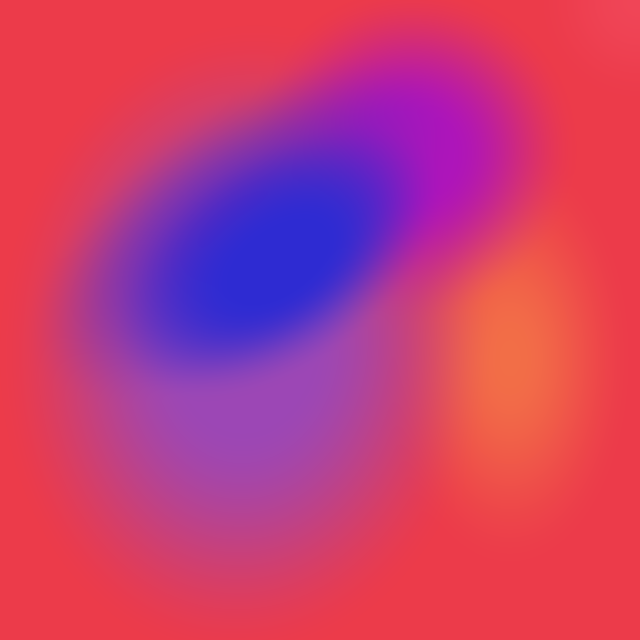
This background is drawn by a WebGL 1 fragment shader. Its source:

```glsl
precision highp float;

uniform vec2 u_resolution;

// Soft tilted ellipse: coverage is one half at the given radii
float softBlob(vec2 p, vec2 center, vec2 radii, float angle, float softness) {
    vec2 offset = p - center;
    float c = cos(angle);
    float s = sin(angle);
    vec2 local = vec2(c * offset.x + s * offset.y, c * offset.y - s * offset.x);
    return 1.0 - smoothstep(1.0 - softness, 1.0 + softness, length(local / radii));
}

void main() {
    vec2 uv = gl_FragCoord.xy / u_resolution;

    // Red ground with a faint pink corner
    vec3 color = vec3(0.925, 0.23, 0.29);
    color = mix(color, vec3(0.94, 0.27, 0.34), softBlob(uv, vec2(1.0), vec2(0.09), 0.0, 0.9));

    // Warm glow on the right
    vec3 orange = vec3(0.95, 0.43, 0.28);
    color = mix(color, orange, softBlob(uv, vec2(0.797, 0.44), vec2(0.105, 0.18), 0.0, 0.9));

    // Broad violet body
    vec3 violet = vec3(0.61, 0.28, 0.71);
    color = mix(color, violet, softBlob(uv, vec2(0.384, 0.466), vec2(0.247, 0.319), -0.08, 0.6));

    // Magenta lobe at the upper right
    vec3 magenta = vec3(0.68, 0.08, 0.73);
    color = mix(color, magenta, softBlob(uv, vec2(0.638, 0.757), vec2(0.169, 0.163), 0.6, 0.62));

    // Indigo haze around the blue core
    vec3 indigo = vec3(0.35, 0.16, 0.75);
    color = mix(color, indigo, softBlob(uv, vec2(0.378, 0.642), vec2(0.221, 0.111), 0.61, 0.8));

    // Blue core
    vec3 blue = vec3(0.18, 0.17, 0.825);
    color = mix(color, blue, softBlob(uv, vec2(0.436, 0.59), vec2(0.189, 0.107), 0.61, 0.58));

    gl_FragColor = vec4(color, 1.0);
}
```
